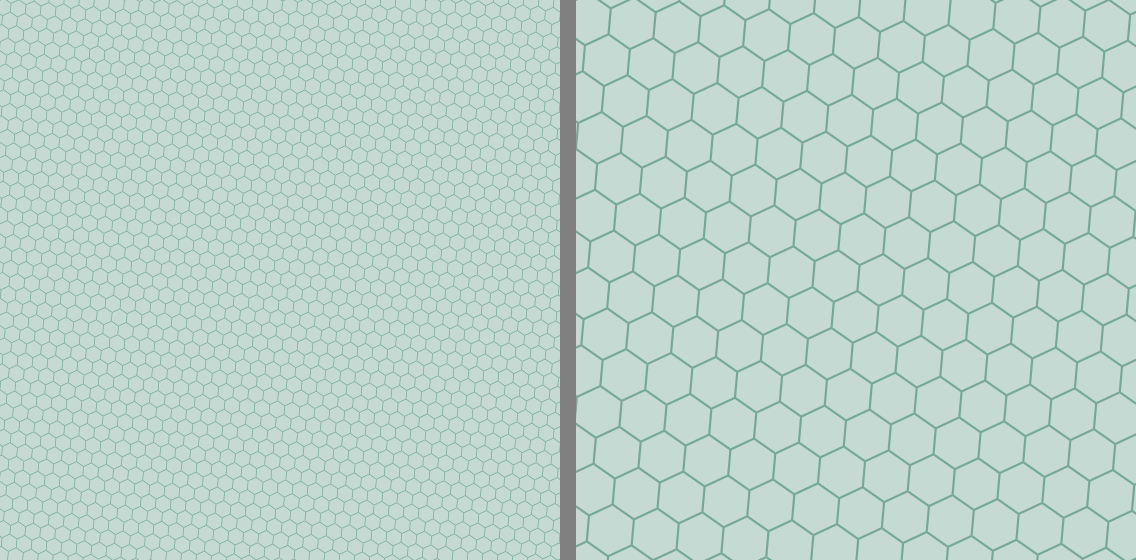
Left, the full canvas; right, a detail of the centre.
Reproduce this pattern procedurally as a Shadertoy shader.

```glsl
// A fine honeycomb mesh: thin green outlines on a pale mint ground, slightly turned.
// The nearest centre of a hexagonal lattice gives the distance to the cell edge,
// and the outline is box filtered so that it keeps its weight at any size.

const vec3 GROUND_COLOR = vec3(0.773, 0.855, 0.827);
const vec3 LINE_COLOR = vec3(0.46, 0.66, 0.59);
const float CELLS_ACROSS = 37.3;           // cells per canvas height
const float TILT = radians(5.0);           // clockwise turn of the rows
const float LINE_WIDTH = 0.048;            // in cell widths
const vec2 CENTRE_CELL = vec2(0.0035, 0.0243); // a cell centre, from mid canvas

const vec2 LATTICE = vec2(1.0, 1.7320508); // step of each rectangular sublattice

// Offset from the nearest centre of a lattice of pointy-top hexagons, width 1
vec2 hexOffset(vec2 p) {
    vec2 a = mod(p + 0.5 * LATTICE, LATTICE) - 0.5 * LATTICE;
    vec2 b = mod(p, LATTICE) - 0.5 * LATTICE;
    return dot(a, a) < dot(b, b) ? a : b;
}

// Distance from a point inside the hexagon to its nearest side
float hexEdgeDistance(vec2 offset) {
    vec2 q = abs(offset);
    return 0.5 - max(q.x, dot(q, 0.5 * LATTICE));
}

// Share of a pixel-wide box covered by a line centred at distance zero
float lineCoverage(float dist, float width, float pixel) {
    float nearSide = max(dist - 0.5 * pixel, -0.5 * width);
    float farSide = min(dist + 0.5 * pixel, 0.5 * width);
    return clamp((farSide - nearSide) / pixel, 0.0, 1.0);
}

void mainImage(out vec4 fragColor, in vec2 fragCoord) {
    // Canvas units around the reference cell
    vec2 p = (fragCoord - 0.5 * iResolution.xy) / iResolution.y - CENTRE_CELL;

    // Turn into lattice axes, in cell widths
    float c = cos(TILT);
    float s = sin(TILT);
    p = vec2(c * p.x - s * p.y, s * p.x + c * p.y) * CELLS_ACROSS;

    // Outline over the flat ground
    float pixel = CELLS_ACROSS / iResolution.y;
    float outline = lineCoverage(hexEdgeDistance(hexOffset(p)), LINE_WIDTH, pixel);
    fragColor = vec4(mix(GROUND_COLOR, LINE_COLOR, outline), 1.0);
}
```
